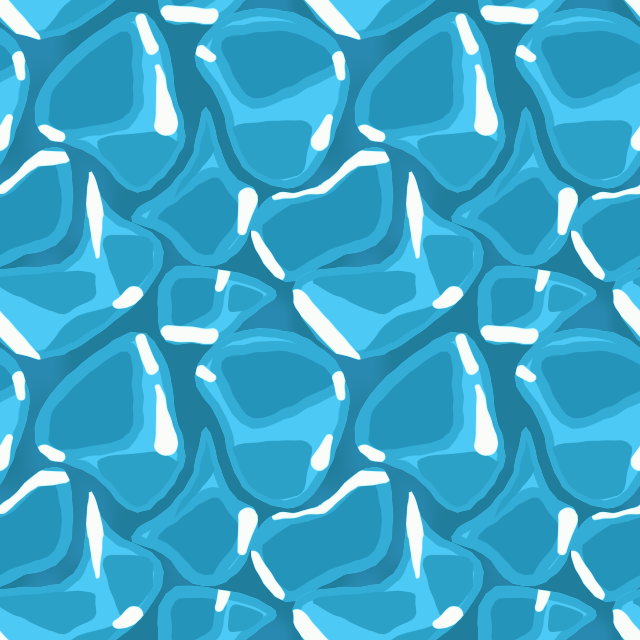
Reproduce this texture procedurally as a WebGL 2 fragment shader.

```glsl
#version 300 es
precision highp float;
uniform vec2 u_resolution;
out vec4 fragColor;

const vec3 MID = vec3(.20, .68, .84);
const vec3 DEEP = vec3(.14, .58, .73);

float hash(vec2 cell) {
  vec3 h = fract(cell.xyx * vec3(.1031, .1030, .0973));
  h += dot(h, h.yzx + 33.33);
  return fract((h.x + h.y) * h.z);
}

// Value noise that wraps after n cells, for x in 0..100
float noise(vec2 x, float n) {
  x *= n / 100.;
  vec2 i = floor(x), f = fract(x), e = vec2(1, 0);
  f *= f * (3. - 2. * f);
  return mix(mix(hash(mod(i, n)), hash(mod(i + e, n)), f.x),
             mix(hash(mod(i + e.yx, n)), hash(mod(i + e.xx, n)), f.x), f.y);
}

// Signed distance to a closed quadratic spline
float blob(vec2 p, vec2 c[8]) {
  float best = 1e6, side = 1.;
  vec2 a = .5 * (c[7] + c[0]);
  for (int i = 0; i < 8; i++) {
    vec2 start = a, end = .5 * (c[i] + c[(i + 1) % 8]);
    for (int k = 1; k <= 4; k++) {
      float t = float(k) / 4.;
      vec2 b = mix(mix(start, c[i], t), mix(c[i], end, t), t);
      vec2 e = b - a, w = p - a;
      vec2 off = w - e * clamp(dot(w, e) / dot(e, e), 0., 1.);
      best = min(best, dot(off, off));
      if ((a.y > p.y) != (b.y > p.y) && w.x < e.x * w.y / e.y) side = -side;
      a = b;
    }
  }
  return side * sqrt(best);
}

// Four-sided facet with softened corners
float facet(vec2 p, vec2 a, vec2 b, vec2 c, vec2 d) {
  return blob(p, vec2[8](a, .5 * (a + b), b, .5 * (b + c), c, .5 * (c + d), d, .5 * (d + a)));
}

// Tapered highlight from ends.xy to ends.zw
float streak(vec2 p, vec4 ends, float r0, float r1) {
  vec2 e = ends.zw - ends.xy, w = p - ends.xy;
  float t = clamp(dot(w, e) / dot(e, e), 0., 1.);
  return length(w - e * t) - mix(r0, r1, t);
}

float ink(float d) {
  float px = 200. / u_resolution.y;
  return 1. - smoothstep(-.7 * px, .7 * px, d);
}

// Layers of one stone: body, rim and halo, shade, deep core, glint
void paint(inout vec3 col, float body, float deep, float shade, float glint) {
  col = mix(col, vec3(.30, .79, .96), ink(body));
  col = mix(col, MID, ink(max(body, min(-body - 2.6, deep - 3.2))));
  col = mix(col, mix(MID, DEEP, .5), ink(max(shade, body + 1.8)));
  col = mix(col, DEEP, ink(max(deep, body + 3.6)));
  col = mix(col, vec3(.83, .99, 1), ink(max(glint - .3, body)));
  col = mix(col, vec3(.98, .99, .98), ink(max(glint, body + .2)));
}

// Moves p to the copy of the tile nearest to a centre
vec2 near(vec2 p, float x, float y) {
  vec2 c = vec2(x, y);
  return c + mod(p - c + 50., 100.) - 50.;
}

void main() {
  // Two tiles each way, 100 units per tile, y downward
  vec2 uv = gl_FragCoord.xy / u_resolution;
  vec2 p = fract(vec2(uv.x, 1. - uv.y) * 2.) * 100.;
  vec3 col = mix(vec3(.13, .49, .61), vec3(.17, .55, .71), ink(.64 - noise(p, 7.)) * .8);
  p += .7 * (vec2(noise(p, 25.), noise(p.yx, 25.)) - .5);

  // Large pebble
  vec2 q = near(p, 35., 32.);
  float body = blob(q, vec2[8](vec2(44, -1), vec2(53, 14), vec2(55, 31), vec2(60, 46),
    vec2(42, 65), vec2(31, 47), vec2(10, 43), vec2(12, 24)));
  float glint = min(streak(q, vec4(44, 6, 47.5, 15), 1.5, 2.), streak(q, vec4(49.5, 21, 52, 39), .6, 3.4));
  glint = min(glint, streak(q, vec4(14, 41, 19, 43), 2., 1.4));
  paint(col, body, facet(q, vec2(14, 42), vec2(17, 25), vec2(41, 7), vec2(42, 37)),
    facet(q, vec2(28, 43), vec2(50, 41), vec2(58, 46), vec2(43, 62)), glint);

  // Round pebble with two cores
  q = near(p, 85., 31.);
  body = blob(q, vec2[8](vec2(58, 18), vec2(70, 3), vec2(92, 2), vec2(110, 16),
    vec2(108, 36), vec2(95, 62), vec2(74, 54), vec2(69, 30)));
  glint = min(streak(q, vec4(63, 16, 66, 18), 1.6, 1.2), streak(q, vec4(106, 18, 106.5, 24), 2., .8));
  glint = min(glint, streak(q, vec4(103, 37, 100, 44), 1., 2.6));
  paint(col, body, facet(q, vec2(67, 12), vec2(90, 9), vec2(109, 18), vec2(78, 33)),
    facet(q, vec2(70, 39), vec2(98, 37), vec2(95, 55), vec2(78, 57)), glint);

  // Drop with a tail
  q = near(p, 62., 59.);
  body = blob(q, vec2[8](vec2(64, 26), vec2(71, 57), vec2(83, 58), vec2(75, 82),
    vec2(59, 84), vec2(52, 72), vec2(36, 69), vec2(60, 55)));
  paint(col, body, facet(q, vec2(47, 69), vec2(67, 54), vec2(76, 66), vec2(63, 84)),
    facet(q, vec2(64, 32), vec2(68, 47), vec2(54, 63), vec2(58, 54)),
    streak(q, vec4(77.5, 61.5, 75.5, 72), 2.8, 1.2));

  // Bent pebble
  q = near(p, 101., 69.);
  body = blob(q, vec2[8](vec2(76, 73), vec2(83, 60), vec2(100, 60), vec2(112, 46),
    vec2(123, 46), vec2(123, 77), vec2(104, 80), vec2(89, 92)));
  glint = min(streak(q, vec4(86, 61.5, 101, 59), .7, 1.), streak(q, vec4(101, 59, 112, 49.5), 1., 1.3));
  glint = min(glint, streak(q, vec4(112, 49.5, 120, 49.5), 2., 1.5));
  glint = min(glint, streak(q, vec4(79, 75, 87, 86), 2.4, 1.6));
  paint(col, body, facet(q, vec2(76, 74), vec2(117, 46), vec2(122, 76), vec2(88, 88)), 1e3, glint);

  // Broad pebble with a spike
  q = near(p, 121., 83.);
  body = blob(q, vec2[8](vec2(127, 47), vec2(133, 67), vec2(153, 74), vec2(148, 92),
    vec2(110, 119), vec2(88, 92), vec2(97, 83), vec2(127, 84)));
  glint = min(streak(q, vec4(92.5, 93, 110, 112), 2.4, 2.2), streak(q, vec4(128, 55, 130, 67), 2., 2.2));
  glint = min(glint, streak(q, vec4(130, 67, 130.5, 80), 2., .4));
  glint = min(glint, streak(q, vec4(137, 95, 142, 92), 1.4, 2.4));
  float shade = min(facet(q, vec2(94, 87), vec2(130, 84), vec2(130, 93), vec2(119, 99)),
    facet(q, vec2(131, 73), vec2(148, 74), vec2(148, 84), vec2(138, 95)));
  shade = min(shade, facet(q, vec2(109, 116), vec2(122, 99), vec2(143, 94), vec2(122, 114)));
  paint(col, body, 1e3, shade, glint);

  // Small wedge
  q = near(p, 68., 95.);
  body = blob(q, vec2[8](vec2(49, 82), vec2(70, 84), vec2(80, 87), vec2(89, 92),
    vec2(78, 98), vec2(70, 108), vec2(60, 107), vec2(49, 108)));
  glint = min(streak(q, vec4(52.5, 104, 66, 105), 2.2, 2.), streak(q, vec4(70, 85, 68.5, 90), 1.5, 1.1));
  paint(col, body, facet(q, vec2(53, 87), vec2(68, 87), vec2(66, 98), vec2(54, 103)),
    facet(q, vec2(72, 88), vec2(83, 92), vec2(78, 97), vec2(71, 98)), glint);

  fragColor = vec4(col, 1);
}
```
